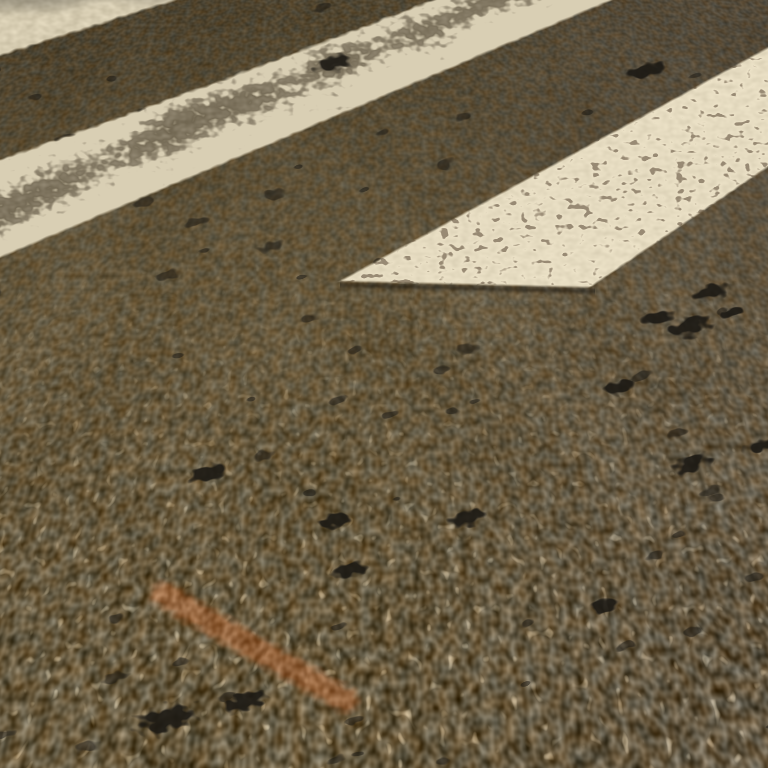
A Shadertoy shader for this texture:

```glsl
// Sunlit asphalt with worn crossing stripes, an orange mark and dark pits.
// Stripes are half-plane masks; gradient noise in a receding ground plane
// makes the grain, the flaking paint and the ragged outlines.

#define ASPHALT vec3(0.398, 0.345, 0.240)
#define PAINT vec3(0.880, 0.840, 0.735)
#define PIT_COLOR vec3(0.105, 0.095, 0.075)
#define RUST vec3(0.630, 0.405, 0.240)
#define HORIZON 2.2
#define GRAIN_SCALE vec2(250.0, 400.0)
#define GRAIN_NEAR 0.36
#define GRAIN_FAR 0.10
#define EDGE 0.0025
#define PIT_COUNT 16

// Centre and half width of each large pit
const vec3 PITS[PIT_COUNT] = vec3[](
    vec3(.215, .063, .037), vec3(.319, .086, .026), vec3(.456, .258, .021),
    vec3(.271, .384, .023), vec3(.436, .322, .020), vec3(.609, .325, .022),
    vec3(.855, .585, .021), vec3(.898, .575, .027), vec3(.927, .620, .022),
    vec3(.953, .594, .014), vec3(.900, .396, .024), vec3(.990, .419, .018),
    vec3(.807, .495, .019), vec3(.788, .212, .019), vec3(.842, .908, .022),
    vec3(.434, .917, .022));

vec2 hash2(vec2 p) {
    vec3 q = fract(vec3(p.xyx) * vec3(.1031, .1030, .0973));
    q += dot(q, q.yzx + 33.33);
    return fract((q.xx + q.yz) * q.zy);
}

float cornerSlope(vec2 cell, vec2 offset) {
    float angle = 6.2832 * hash2(cell).x;
    return dot(vec2(cos(angle), sin(angle)), offset);
}

float gradientNoise(vec2 p) {
    vec2 i = floor(p), f = fract(p), w = f * f * f * (f * (f * 6.0 - 15.0) + 10.0);
    vec2 e = vec2(0, 1);
    return mix(mix(cornerSlope(i, f), cornerSlope(i + e.yx, f - e.yx), w.x),
               mix(cornerSlope(i + e.xy, f - e.xy), cornerSlope(i + 1.0, f - 1.0), w.x), w.y);
}

float inside(float d) { return smoothstep(-EDGE, EDGE, d); }

float segmentDistance(vec2 p, vec2 a, vec2 b) {
    vec2 ab = b - a;
    return length(p - a - ab * clamp(dot(p - a, ab) / dot(ab, ab), 0.0, 1.0));
}

// Flat, slightly tilted blob with a ragged rim
float pit(vec2 offset, float halfWidth, float ragged) {
    offset.y -= 0.2 * offset.x;
    float r = length(offset / (halfWidth * vec2(1.0, 0.46)));
    return 1.0 - smoothstep(0.65, 1.15, r + ragged);
}

// Small pits scattered over a jittered grid
float scatteredPits(vec2 uv, float ragged) {
    vec2 gridSize = vec2(13.0, 17.0), cell = floor(uv * gridSize);
    float cover = 0.0;
    for (int k = 0; k < 9; k++) {
        vec2 c = cell + vec2(k % 3, k / 3) - 1.0;
        vec2 h = hash2(c + 41.0), size = hash2(c + 97.0);
        float present = step(size.y, 0.30);
        cover = max(cover, present * pit(uv - (c + h) / gridSize, mix(.006, .016, size.x), ragged));
    }
    return cover;
}

vec3 asphalt(vec2 uv, vec2 ground, float grain) {
    float broad = gradientNoise(uv * 7.0) + 0.6 * gradientNoise(uv * vec2(19.0, 27.0));
    vec3 col = ASPHALT + 0.035 * broad;
    col *= 1.0 - 0.17 * smoothstep(.55, 1.0, uv.y) - 0.08 * smoothstep(.75, .95, uv.y - .35 * uv.x);
    col += vec3(-.006, .0, .022) * smoothstep(.4, 1.0, uv.x);
    float nearness = 1.0 - smoothstep(0.0, 0.85, uv.y);
    col += grain * mix(GRAIN_FAR, GRAIN_NEAR, nearness);
    float chips = smoothstep(.27, .55, gradientNoise(ground * .62 + 70.0));
    col += vec3(.25, .24, .22) * chips * nearness;
    return col + vec3(.05, .0, -.05) * gradientNoise(ground * .5 + 19.0);
}

void mainImage(out vec4 fragColor, in vec2 fragCoord) {
    vec2 uv = fragCoord / iResolution.xy;
    float depth = 1.0 / (HORIZON - uv.y);
    vec2 ground = vec2((uv.x - 0.5) * depth, depth) * GRAIN_SCALE;
    float grain = 0.7 * gradientNoise(ground) + 0.5 * gradientNoise(ground * .47 + 31.0);
    float ragged = 0.8 * gradientNoise(uv * vec2(75.0, 110.0));
    float flakes = gradientNoise(uv * vec2(65.0, 110.0)) + 0.6 * gradientNoise(uv * vec2(130.0, 190.0));
    vec3 col = asphalt(uv, ground, grain);

    // Orange mark, rubbed into the grain
    float mark = segmentDistance(uv, vec2(.212, .226), vec2(.450, .088));
    col = mix(col, RUST + 0.25 * grain, 0.78 * (1.0 - smoothstep(.008, .024, mark + .006 * ragged)));

    // Long stripe: a worn band runs between its two edges
    float lower = .665 + .421 * uv.x, upper = .792 + .35 * uv.x + .03 * uv.x * uv.x;
    float across = (uv.y - lower) / max(upper - lower, .01);
    float longStripe = inside(uv.y - lower + .002 * ragged) * inside(upper - uv.y + .004 * ragged);
    float band = exp(-pow((across - mix(.48, .66, smoothstep(.0, .3, uv.x))) / .27, 2.0));
    float patches = gradientNoise(uv * vec2(11.0, 16.0) + 5.0);
    float wear = smoothstep(.28, .72, band * .72 + .55 * flakes + .4 * patches);
    vec3 wornPaint = mix(PAINT - .03, vec3(.43, .39, .31) + .12 * flakes, .88 * wear);
    col = mix(col, wornPaint, longStripe);

    // Short stripe: a near end and two converging sides
    float endLine = uv.y - .634 + .0246 * (uv.x - .443);
    float leftSide = .634 + .545 * (uv.x - .443) - uv.y, rightSide = uv.y - .626 - .677 * (uv.x - .768);
    float shortStripe = inside(endLine) * inside(leftSide + .001 * ragged) * inside(rightSide + .002 * ragged);
    float scuffed = exp(-pow((uv.y - .69 - .29 * (uv.x - .6)) / .065, 2.0));
    float specks = smoothstep(.34, .62, flakes + .17 * scuffed);
    vec3 speckledPaint = mix(PAINT + .025 + .06 * flakes, vec3(.48, .42, .34), .75 * specks);
    float rim = exp(-pow((endLine + .005) / .004, 2.0)) * step(.443, uv.x) * step(uv.x, .775);
    col = mix(col * (1.0 - .35 * rim), speckledPaint, shortStripe);

    // Far stripe in the corner, dulled by a soft shadow
    float farStripe = inside(uv.y - .928 - .316 * uv.x + .003 * ragged);
    float shade = smoothstep(.965, 1.0, uv.y - .1 * uv.x + .02 * patches);
    col = mix(col, (PAINT - .04 + .08 * flakes) * (1.0 - .25 * shade), farStripe);

    // Dark pits, large and small
    float pits = 0.0;
    for (int i = 0; i < PIT_COUNT; i++)
        pits = max(pits, pit(uv - PITS[i].xy, PITS[i].z, ragged));
    float bare = (1.0 - longStripe) * (1.0 - shortStripe) * (1.0 - farStripe);
    pits = max(.9 * pits, .55 * bare * scatteredPits(uv, ragged));
    col = mix(col, PIT_COLOR, pits);

    fragColor = vec4(clamp(col, 0.0, 1.0), 1.0);
}
```
